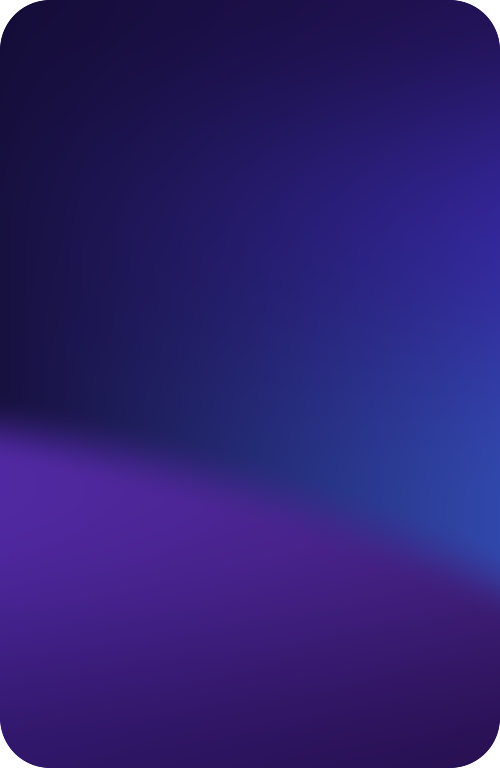
Give the GLSL for this background, as a Shadertoy shader.

```glsl
// A rounded card: a night-blue sky that brightens to the right, above a soft
// violet hill. Smooth gradients colour both parts, a quadratic curve divides
// them, and a rounded-box distance trims the card against white.

// Signed distance to a box centred at the origin, with rounded corners.
float roundedBox(vec2 p, vec2 halfSize, float radius) {
    vec2 q = abs(p) - halfSize + radius;
    return length(max(q, 0.0)) + min(max(q.x, q.y), 0.0) - radius;
}

// Dark on the left; on the right, blue low down rising through violet to navy.
vec3 skyColor(vec2 uv) {
    vec3 lit = mix(vec3(0.19, 0.28, 0.67), vec3(0.20, 0.15, 0.60),
                   smoothstep(0.34, 0.74, uv.y));
    lit = mix(lit, vec3(0.13, 0.07, 0.33), smoothstep(0.67, 1.03, uv.y));
    vec3 dark = mix(vec3(0.09, 0.065, 0.25), vec3(0.08, 0.05, 0.22),
                    smoothstep(0.7, 1.0, uv.y));
    return mix(dark, lit, uv.x);
}

// Bright violet at the upper left, fading to plum along the base.
vec3 hillColor(vec2 uv) {
    vec3 crest = mix(vec3(0.315, 0.16, 0.635), vec3(0.27, 0.13, 0.51), uv.x);
    vec3 base = mix(vec3(0.18, 0.085, 0.40), vec3(0.15, 0.06, 0.31), uv.x);
    return mix(base, crest, smoothstep(-0.05, 0.36, uv.y));
}

void mainImage(out vec4 fragColor, in vec2 fragCoord) {
    vec2 uv = fragCoord / iResolution.xy;

    // Hill over sky; the edge grows softer towards the right.
    float ridge = 0.466 - 0.125 * uv.x - 0.094 * uv.x * uv.x;
    float hill = smoothstep(mix(-0.02, -0.045, uv.x),
                            mix(0.07, 0.06, uv.x), ridge - uv.y);
    vec3 color = mix(skyColor(uv), hillColor(uv), hill);

    // Rounded corners, measured in canvas widths.
    vec2 size = iResolution.xy / iResolution.x;
    float pixel = 1.0 / iResolution.x;
    float edge = roundedBox((uv - 0.5) * size, 0.5 * size, 0.1);
    color = mix(color, vec3(1.0), smoothstep(-0.5 * pixel, 0.5 * pixel, edge));

    fragColor = vec4(color, 1.0);
}
```
